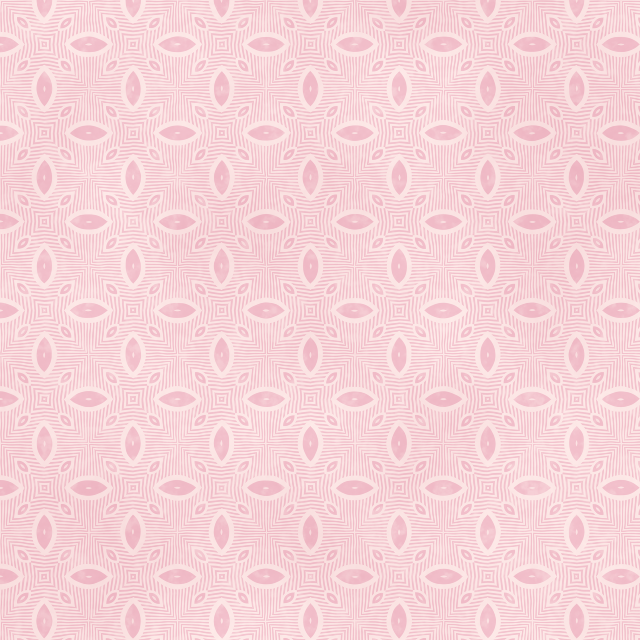
A Shadertoy shader for this pattern:

```glsl
// Pale pink tile print: nested, slightly pinched squares in every cell, cut by
// large leaves on the cell edges and small leaves on the diagonals. Each cell is
// folded into one quadrant; value noise adds hand wobble, worn ink and soft stains.

const float REPEATS = 7.215;      // cells across the canvas
const float LINES = 12.0;         // stripes from cell centre to cell edge
const float STRIPE_HALF = 0.0098; // half width of a stripe, in cells
const vec3 PAPER = vec3(0.984, 0.893, 0.890);
const vec3 INK = vec3(0.942, 0.735, 0.782);

float hash(vec2 p) {
    vec3 q = fract(vec3(p.xyx) * 0.1031);
    q += dot(q, q.yzx + 33.33);
    return fract((q.x + q.y) * q.z);
}

float noise(vec2 p) {
    vec2 i = floor(p), f = fract(p);
    vec2 u = f * f * (3.0 - 2.0 * f);
    return mix(mix(hash(i), hash(i + vec2(1, 0)), u.x),
               mix(hash(i + vec2(0, 1)), hash(i + vec2(1, 1)), u.x), u.y);
}

float fbm(vec2 p) {
    float sum = 0.0, amp = 0.5;
    for (int i = 0; i < 4; i++) {
        sum += amp * noise(p);
        p = mat2(1.6, 1.2, -1.2, 1.6) * p + 7.3;
        amp *= 0.5;
    }
    return sum / 0.9375;
}

// Signed distance to a pointed leaf, long along y; size = (half width, half length)
float leaf(vec2 p, vec2 size) {
    p = abs(p);
    float radius = dot(size, size) / (2.0 * size.x);
    float shift = radius - size.x;
    if ((p.y - size.y) * shift > p.x * size.y) return length(p - vec2(0.0, size.y));
    return length(p + vec2(shift, 0.0)) - radius;
}

float fill(float d, float px) {
    return 1.0 - smoothstep(-0.6 * px, 0.6 * px, d);
}

// Nested squares whose sides pinch inward between centre and edge
float stripes(vec2 p) {
    float major = max(p.x, p.y), minor = min(p.x, p.y);
    float level = major - 2.2 * minor * major * (0.5 - major);
    return abs(fract(level * 2.0 * LINES) - 0.5) / (2.0 * LINES) - STRIPE_HALF;
}

// Clears a halo, inks the leaf inside it, then opens a slit in the leaf
float stampLeaf(float ink, vec2 p, vec2 halo, vec2 body, vec2 slit, float px) {
    ink *= 1.0 - fill(leaf(p, halo), px);
    ink = max(ink, fill(leaf(p, body), px));
    return ink * (1.0 - 0.85 * fill(leaf(p, slit), px));
}

float tileInk(vec2 q, float px) {
    vec2 p = abs(q);
    float ink = 0.92 * fill(stripes(p), px);

    // Small leaf pointing out along the diagonal
    vec2 diagonal = vec2(p.x - p.y, p.x + p.y - 0.485) * 0.70711;
    ink = stampLeaf(ink, diagonal, vec2(0.068, 0.122), vec2(0.041, 0.086),
                    vec2(0.012, 0.036), px);

    // Large leaves on the upright and level cell edges
    ink = stampLeaf(ink, p - vec2(0.0, 0.5), vec2(0.143, 0.268), vec2(0.087, 0.197),
                    vec2(0.011, 0.032), px);
    ink = stampLeaf(ink, p.yx - vec2(0.0, 0.5), vec2(0.143, 0.278), vec2(0.087, 0.212),
                    vec2(0.011, 0.036), px);
    return ink;
}

void mainImage(out vec4 fragColor, in vec2 fragCoord) {
    vec2 uv = fragCoord / iResolution.y;
    float px = REPEATS / iResolution.y;

    // Cells start at the upper left; a slight wobble keeps the edges hand-made
    vec2 pos = vec2(uv.x, 1.0 - uv.y) * REPEATS;
    vec2 wobble = vec2(noise(pos * 9.0), noise(pos * 9.0 + 41.0)) - 0.5;
    vec2 cell = fract(pos) - 0.5 + 0.010 * wobble;

    // Patchy ink over paper
    float wear = fbm(uv * 70.0 + 3.0);
    float ink = tileInk(cell, px) * (1.0 - 0.38 * smoothstep(0.45, 0.85, wear));
    vec3 color = mix(PAPER, INK, ink);

    // Broad rosy stains and fine grain
    float stain = fbm(uv * 6.0 + 11.0) - 0.5;
    float grain = fbm(uv * 160.0) - 0.5;
    color -= stain * vec3(0.035, 0.080, 0.070);
    color += grain * vec3(0.012, 0.022, 0.020);
    fragColor = vec4(clamp(color, 0.0, 1.0), 1.0);
}
```
